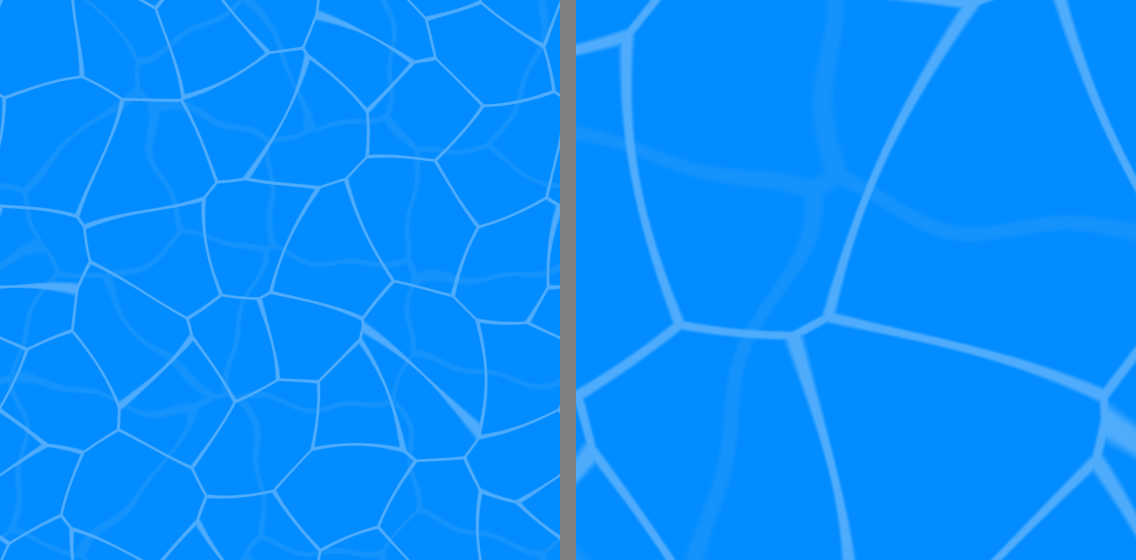
Left, the full canvas; right, a detail of the centre.
Give the GLSL for this pattern, as a WebGL 2 fragment shader.

```glsl
#version 300 es
precision highp float;
// Pool water: a net of pale, gently curved caustic lines on flat blue,
// over a fainter, larger and wavier net. Both nets are the borders of
// jittered Voronoi cells, seen through a sine warp; the canvas tiles.

uniform vec2 u_resolution;
out vec4 fragColor;

const float TAU = 6.2831853;

// Sine-free hash of a cell index, two values in 0..1
vec2 hash2(vec2 cell, float seed) {
    vec3 p = fract(vec3(cell.xyx + seed) * vec3(0.1031, 0.1030, 0.0973));
    p += dot(p, p.yzx + 33.33);
    return fract((p.xx + p.yz) * p.zy);
}

// Periodic bend; frequency counts whole waves per canvas
vec2 bend(vec2 p, float frequency, float amount) {
    vec2 phase = TAU * frequency * p.yx;
    return p + amount * sin(phase + vec2(0.7, 2.9));
}

// Gap between the nearest and second nearest site, in canvas units:
// zero on a cell border, and slower to grow between close neighbours
float borderGap(vec2 p, float cells, float jitter, float seed) {
    vec2 grid = p * cells;
    vec2 home = floor(grid);
    float nearest = 9.0;
    float second = 9.0;
    for (int y = -2; y <= 2; y++) {
        for (int x = -2; x <= 2; x++) {
            vec2 cell = home + vec2(x, y);
            vec2 offset = hash2(mod(cell, cells), seed) - 0.5;
            vec2 site = cell + 0.5 + jitter * offset;
            float d = distance(grid, site);
            second = min(second, max(nearest, d));
            nearest = min(nearest, d);
        }
    }
    return (second - nearest) / cells;
}

// Soft line coverage, never sharper than the pixel grid
float line(float gap, float halfGap, float softness) {
    float blur = max(softness, 1.2 / u_resolution.y);
    return 1.0 - smoothstep(halfGap - blur, halfGap + blur, gap);
}

void main() {
    vec2 uv = gl_FragCoord.xy / u_resolution.y;

    // Faint deep net: few cells, short ripples
    vec2 deep = bend(bend(uv, 3.0, 0.012), 7.0, 0.007);
    float deepLine = line(borderGap(deep, 4.0, 0.85, 17.0), 0.0085, 0.0045);

    // Bright surface net: more cells, long slow curves
    vec2 surface = bend(uv, 2.0, 0.02);
    float surfaceLine = line(borderGap(surface, 6.0, 0.85, 41.0), 0.0048, 0.0026);

    vec3 water = vec3(0.01, 0.55, 1.0);
    vec3 deepGlow = vec3(0.08, 0.575, 0.99);
    vec3 surfaceGlow = vec3(0.31, 0.675, 0.99);

    vec3 color = mix(water, deepGlow, deepLine);
    color = mix(color, surfaceGlow, surfaceLine);
    fragColor = vec4(color, 1.0);
}
```
